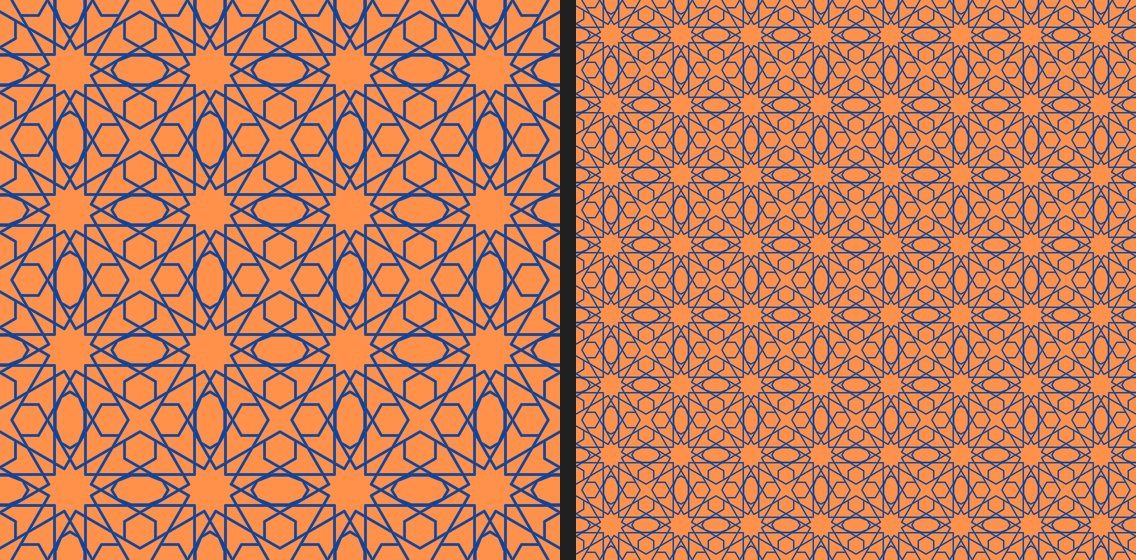
Left, the tile; right, the same tile 2 across and 2 down.
This pattern is drawn by a Shadertoy shader. Its source:

```glsl
// Interlaced girih lattice: squares, hexagons, ovals and twelve-cornered stars in blue line on orange.
#define REPEATS 4.0
#define LINE_WIDTH 0.0195
#define STAR_RADIUS 0.1563
#define OVAL_LENGTH 0.2016
#define GROUND vec3(1.0, 0.57, 0.295)
#define INK vec3(0.055, 0.27, 0.61)

const float PI = 3.14159265;
const float TAN30 = 0.57735;

float segment(vec2 p, vec2 a, vec2 b) {
    vec2 ab = b - a;
    return length(p - a - ab * clamp(dot(p - a, ab) / dot(ab, ab), 0.0, 1.0));
}

// Inner corner of the star that sits on the cell corner
vec2 starCorner(float angle) {
    return 0.5 - STAR_RADIUS * vec2(cos(angle), sin(angle));
}

// Distance to the line work inside one cell, folded to an eighth
float lattice(vec2 cell) {
    vec2 p = abs(cell);
    p = vec2(max(p.x, p.y), min(p.x, p.y));

    // Square
    vec2 corner = starCorner(PI * 0.25);
    float d = segment(p, vec2(corner.x, 0.0), corner);

    // Long strands from the star, and those of the next cell
    vec2 tip = starCorner(PI * 5.0 / 12.0);
    vec2 nextTip = vec2(1.0 - tip.x, tip.y);
    float inner = tip.y - tip.x * TAN30;
    float outer = nextTip.x - nextTip.y * TAN30;
    d = min(d, segment(p, vec2(0.0, inner), tip));
    d = min(d, segment(p, vec2(inner, 0.0), tip.yx));
    d = min(d, segment(p, vec2(outer, 0.0), nextTip));
    d = min(d, segment(p, vec2(1.0 - outer, 0.0), tip));

    // Hexagon: the strands close its inner side
    float radius = 0.5 * (outer - inner);
    vec2 center = vec2(0.5 * (inner + outer), 0.0);
    vec2 top = vec2(0.5, 0.8660254) * radius;
    d = min(d, segment(p, center + vec2(-top.x, top.y), center + top));
    d = min(d, segment(p, center + top, vec2(outer, 0.0)));

    // Oval on the cell edge, as a stretched decagon
    vec2 size = vec2(0.5 - corner.x, OVAL_LENGTH);
    vec2 a = vec2(0.5, size.y);
    for (int i = 1; i <= 3; i++) {
        float t = float(i) * PI / 5.0;
        vec2 b = vec2(0.5, 0.0) + size * vec2(-sin(t), cos(t));
        d = min(d, segment(p, a, b));
        a = b;
    }
    return d;
}

void mainImage(out vec4 fragColor, in vec2 fragCoord) {
    vec2 uv = fragCoord / iResolution.xy;
    vec2 cell = fract(uv * REPEATS + 0.5) - 0.5;
    float soft = 0.75 * REPEATS / min(iResolution.x, iResolution.y);
    float ink = 1.0 - smoothstep(-soft, soft, lattice(cell) - 0.5 * LINE_WIDTH);
    fragColor = vec4(mix(GROUND, INK, ink), 1.0);
}
```
